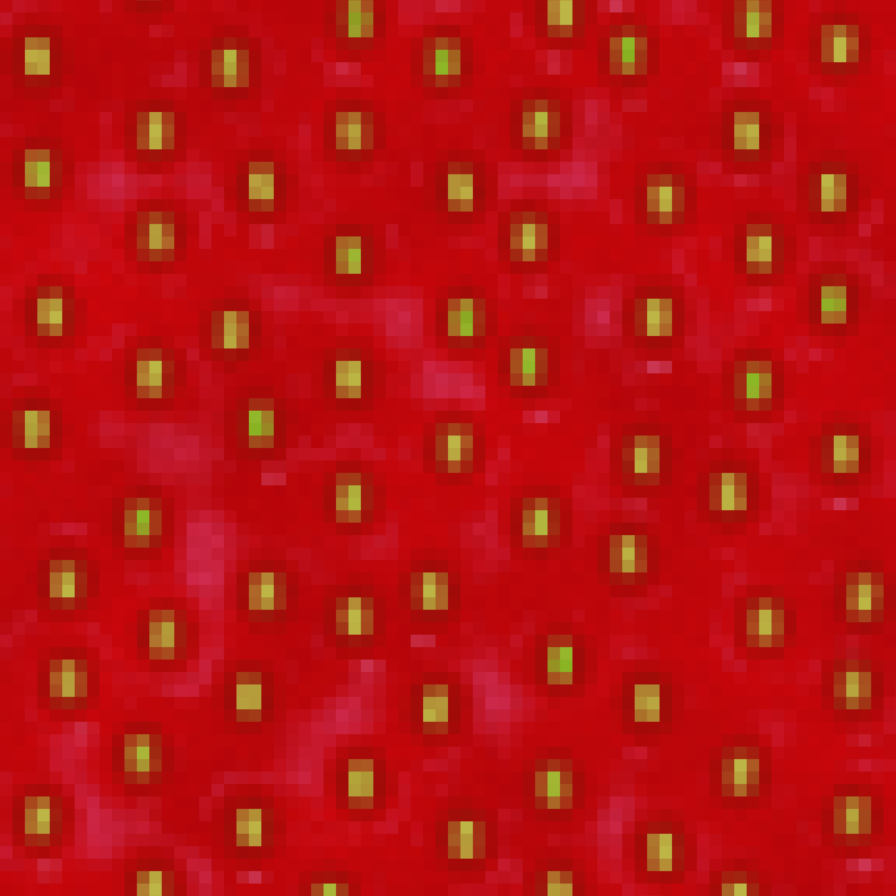
Reproduce this texture procedurally as a three.js fragment shader.

```glsl
// Strawberry skin in coarse mosaic tiles: red flesh, staggered seeds in dark pits, pink sheen.
varying vec2 vUv;

const float TILES = 72.0;                  // mosaic tiles across the canvas
const float TILE_BLEND = 0.07;             // softness of tile borders, in tiles
const vec2 SEED_GRID = vec2(9.0, 7.0);     // seed columns and rows
const vec2 SEED_JITTER = vec2(0.40, 0.36); // scatter, in grid cells
const vec2 SEED_HALF = vec2(0.0128, 0.0200);
const vec2 GLINT_HALF = vec2(0.0120, 0.0065);
const float GLINT_DROP = 0.056;            // distance of the glint below its seed
const float PIT_RADIUS = 0.046;
const float SHEEN_SCALE = 7.0;
const float GRAIN = 0.035;

const vec3 FLESH = vec3(0.745, 0.022, 0.040);
const vec3 PIT = vec3(0.600, 0.050, 0.030);
const vec3 SHEEN = vec3(0.800, 0.170, 0.310);
const vec3 GLINT = vec3(0.820, 0.300, 0.450);
const vec3 SEED_BROWN = vec3(0.640, 0.400, 0.140);
const vec3 SEED_YELLOW = vec3(0.740, 0.710, 0.270);
const vec3 SEED_GREEN = vec3(0.520, 0.720, 0.130);

float hash(vec2 p) {
  vec3 q = fract(p.xyx * 0.1031);
  q += dot(q, q.yzx + 33.33);
  return fract((q.x + q.y) * q.z);
}

float cornerSlope(vec2 corner, vec2 offset) {
  float angle = 6.2832 * hash(corner + 17.0);
  return dot(vec2(cos(angle), sin(angle)), offset);
}

float gradientNoise(vec2 p) {
  vec2 i = floor(p);
  vec2 f = p - i;
  vec2 u = f * f * f * (f * (f * 6.0 - 15.0) + 10.0);
  vec2 x = vec2(1.0, 0.0);
  vec2 y = x.yx;
  return mix(
    mix(cornerSlope(i, f), cornerSlope(i + x, f - x), u.x),
    mix(cornerSlope(i + y, f - y), cornerSlope(i + 1.0, f - 1.0), u.x), u.y);
}

// Share of one tile that is covered by a box
float boxCover(vec2 offset, vec2 halfSize) {
  vec2 cover = clamp((halfSize - abs(offset)) * TILES + 0.5, 0.0, 1.0);
  return cover.x * cover.y;
}

// Colour of one mosaic tile
vec3 tileColor(vec2 tile) {
  vec2 p = (tile + 0.5) / TILES;
  float tileRandom = hash(tile + 3.0);
  float pitDistance = 1.0;
  float seedCover = 0.0;
  float seedId = 0.0;
  float core = 0.0;
  float glint = 0.0;

  // Seeds: every second column is shifted by half a row
  for (int i = -1; i <= 1; i++) {
    float column = floor(p.x * SEED_GRID.x) + float(i);
    float shift = 0.5 * mod(column, 2.0);
    for (int j = -1; j <= 1; j++) {
      vec2 id = vec2(column, floor(p.y * SEED_GRID.y - shift) + float(j));
      vec2 random = vec2(hash(id + 41.0), hash(id + 83.0));
      vec2 center = id + vec2(0.5, 0.5 + shift) + (random - 0.5) * SEED_JITTER;
      vec2 offset = p - center / SEED_GRID;
      pitDistance = min(pitDistance, length(offset * vec2(1.0, 0.85)));

      float cover = boxCover(offset, SEED_HALF);
      if (cover > seedCover) {
        seedCover = cover;
        seedId = hash(id + 127.0);
        core = 1.0 - smoothstep(0.004, 0.020, length(offset * vec2(1.0, 0.8)));
      }
      vec2 drop = vec2((random.y - 0.5) * 0.03, -GLINT_DROP);
      float strength = smoothstep(0.2, 1.0, hash(id + 59.0));
      glint = max(glint, strength * boxCover(offset - drop, GLINT_HALF));
    }
  }

  // Flesh with slow shade changes and a dark pit around each seed
  float shade = 1.0 + 0.09 * gradientNoise(p * 5.0 + 30.0);
  vec3 color = FLESH * shade;
  float pit = 1.0 - smoothstep(0.018, PIT_RADIUS, pitDistance);
  color = mix(color, PIT, 0.85 * pit);

  // Pink patches between the pits and broken arcs along their rims
  float fine = gradientNoise(p * 19.0 + 9.0);
  float patches = gradientNoise(p * SHEEN_SCALE) + 0.35 * fine;
  float sheen = smoothstep(0.04, 0.58, patches);
  sheen *= smoothstep(0.032, 0.062, pitDistance);
  float rim = 1.0 - smoothstep(0.0, 0.014, abs(pitDistance - 0.052));
  sheen = max(sheen, rim * clamp(fine * 1.3, 0.0, 0.5));
  color = mix(color, SHEEN, sheen * (0.75 + 0.25 * tileRandom));
  color = mix(color, GLINT, 0.75 * glint);
  color *= 1.0 + GRAIN * (tileRandom - 0.5);

  // Seed tiles run from brown borders to a yellow or green core
  float tone = clamp(0.65 * core + 0.75 * tileRandom, 0.0, 1.0);
  vec3 heart = mix(SEED_YELLOW, SEED_GREEN, smoothstep(0.55, 1.0, seedId) * core);
  vec3 seed = mix(SEED_BROWN, heart, tone);
  return mix(color, seed, seedCover);
}

void main() {
  // Blend neighbouring tiles only in a thin band at their borders
  vec2 grid = vUv * TILES - 0.5;
  vec2 tile = floor(grid);
  vec2 blend = smoothstep(0.5 - TILE_BLEND, 0.5 + TILE_BLEND, grid - tile);
  vec3 lower = mix(tileColor(tile), tileColor(tile + vec2(1.0, 0.0)), blend.x);
  vec3 upper = mix(tileColor(tile + vec2(0.0, 1.0)), tileColor(tile + 1.0), blend.x);
  gl_FragColor = vec4(mix(lower, upper, blend.y), 1.0);
}
```
